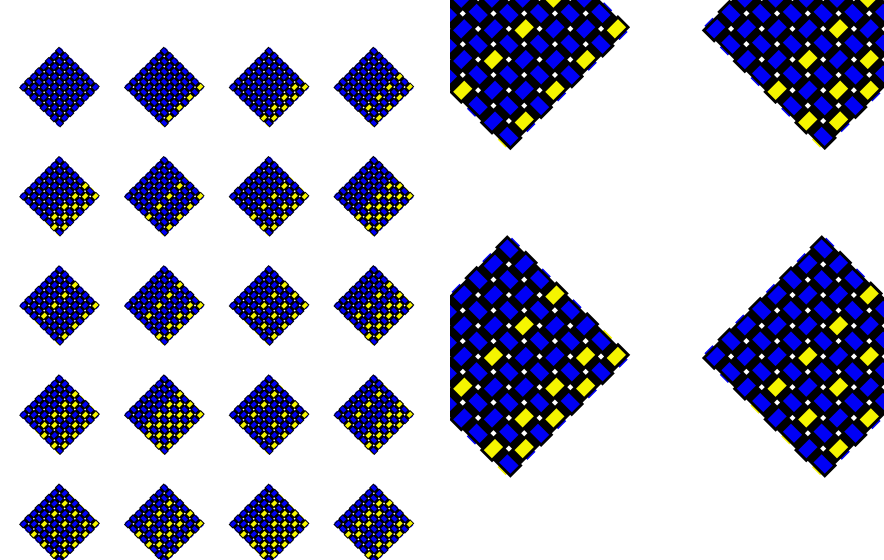
Left, the full canvas; right, a detail of the centre.
This pattern is drawn by a WebGL 1 fragment shader. Its source:

```glsl
precision highp float;

// A 4 by 5 grid of diamond swatches, each a plain weave of 8 by 8 strands.
// One strand direction is dyed yellow following an 8-bit code per swatch;
// the codes run through the distinct two-colour cyclic patterns in order.

uniform vec2 u_resolution;

// Lengths on a canvas 512 units high, measured from the top left
const float CANVAS_HEIGHT = 512.0;
const vec2 FIRST_CENTER = vec2(54.4, 79.6);
const vec2 SWATCH_PITCH = vec2(95.8, 99.85);
const vec2 SWATCH_COUNT = vec2(4.0, 5.0);
const float STRAND_PITCH = 6.62;
const float STRANDS = 8.0;

// Half sizes in strand pitches: x along the strand, y across it
const vec2 FILL_HALF = vec2(0.365, 0.265);
const float STRAND_HALF = 0.40;
const float FRINGE_END = 0.47;

const vec3 PAPER = vec3(1.0);
const vec3 OUTLINE = vec3(0.0);
const vec3 BLUE = vec3(0.0, 0.0, 0.96);
const vec3 YELLOW = vec3(0.96, 0.96, 0.0);
const int SAMPLES = 4;

// Dye code of a swatch: one bit per strand, lowest bit at the lower right
float dyeCode(vec2 swatch) {
  vec4 codes = vec4(0.0, 1.0, 3.0, 5.0);
  if (swatch.y > 0.5) codes = vec4(7.0, 9.0, 11.0, 15.0);
  if (swatch.y > 1.5) codes = vec4(17.0, 19.0, 21.0, 23.0);
  if (swatch.y > 2.5) codes = vec4(27.0, 31.0, 37.0, 39.0);
  if (swatch.y > 3.5) codes = vec4(43.0, 45.0, 47.0, 51.0);
  vec4 pick = step(abs(vec4(0.0, 1.0, 2.0, 3.0) - swatch.x), vec4(0.5));
  return dot(codes, pick);
}

vec3 strandColor(float code, float strand) {
  float bit = mod(floor((code + 0.5) / exp2(STRANDS - 1.0 - strand)), 2.0);
  return mix(BLUE, YELLOW, bit);
}

// Weave coordinates: x counts rising strands, y counts falling strands
vec3 weave(vec2 w, float code) {
  vec2 cell = floor(w);
  if (min(cell.x, cell.y) < 0.0 || max(cell.x, cell.y) >= STRANDS) return PAPER;

  vec2 local = w - cell - 0.5;
  bool risingOver = mod(cell.x + cell.y, 2.0) < 0.5;
  vec2 tile = risingOver ? local.yx : local;
  vec2 size = abs(tile);
  vec3 rising = strandColor(code, cell.x);

  // Strand on top, with its outline
  if (size.x < FILL_HALF.x && size.y < FILL_HALF.y) return risingOver ? rising : BLUE;
  if (size.y < STRAND_HALF) return OUTLINE;

  // Strand below: a thin coloured end at the rim, outlined elsewhere
  float next = (risingOver ? cell.x : cell.y) + sign(tile.y);
  if (next < 0.0 || next >= STRANDS) {
    bool fringe = size.x < FILL_HALF.y && size.y < FRINGE_END;
    return fringe ? (risingOver ? BLUE : rising) : PAPER;
  }
  return size.x < STRAND_HALF ? OUTLINE : PAPER;
}

vec3 swatches(vec2 p) {
  vec2 swatch = floor((p - FIRST_CENTER) / SWATCH_PITCH + 0.5);
  swatch = clamp(swatch, vec2(0.0), SWATCH_COUNT - 1.0);
  vec2 q = p - FIRST_CENTER - swatch * SWATCH_PITCH;
  vec2 turned = vec2(q.x + q.y, q.x - q.y) * sqrt(0.5);
  return weave(turned / STRAND_PITCH + 0.5 * STRANDS, dyeCode(swatch));
}

void main() {
  // Average a grid of samples in each pixel for smooth edges
  vec3 sum = vec3(0.0);
  for (int i = 0; i < SAMPLES; i++) {
    for (int j = 0; j < SAMPLES; j++) {
      vec2 jitter = (vec2(float(i), float(j)) + 0.5) / float(SAMPLES) - 0.5;
      vec2 pixel = gl_FragCoord.xy + jitter;
      vec2 p = vec2(pixel.x, u_resolution.y - pixel.y);
      sum += swatches(p * CANVAS_HEIGHT / u_resolution.y);
    }
  }
  gl_FragColor = vec4(sum / float(SAMPLES * SAMPLES), 1.0);
}
```
